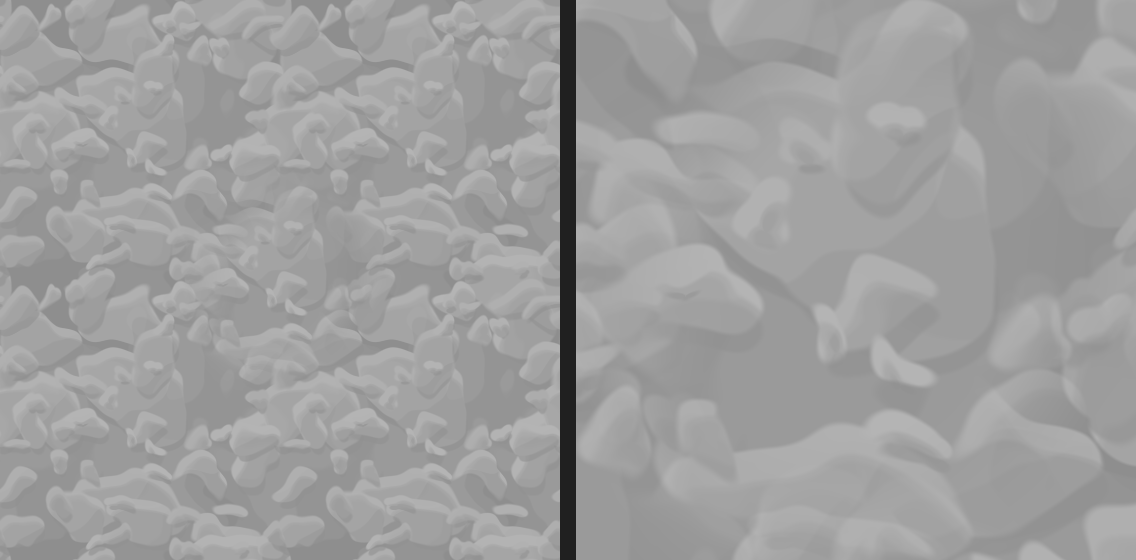
Left, the full canvas; right, a detail of the centre.
Reproduce this texture procedurally as a WebGL 1 fragment shader.

```glsl
precision highp float;
// Grey rubble: warped, lobed stones in three sizes over mottled ground, in flat
// tones lit from above. The tile repeats two by two; around the centre it fades
// into a copy of itself moved by half a tile, which breaks up the repetition.
uniform vec2 u_resolution;

#define REPEATS 2.0
#define SOFT 0.006
#define WARP 0.085
#define LIGHT_DIR vec2(-0.3, 0.95)
#define SHADOW 0.555
#define GROUND 0.582
#define BODY 0.643
#define HIGHLIGHT 0.705
#define FACET_DROP 0.024
#define PATCH_INNER 0.08
#define PATCH_OUTER 0.20

vec2 hash2(vec2 p) {
  vec3 q = fract(p.xyx * vec3(0.1031, 0.1030, 0.0973));
  q += dot(q, q.yzx + 33.33);
  return fract((q.xx + q.yz) * q.zy);
}

// Cell index wrapped to n cells per tile
vec2 wrapCell(vec2 id, float n) {
  return floor(mod(id + 0.5, n));
}

// Value noise that wraps once per tile
float noise(vec2 p, float n, float seed) {
  vec2 i = floor(p * n), f = fract(p * n);
  f = f * f * (3.0 - 2.0 * f);
  float a = hash2(wrapCell(i, n) + seed).x;
  float b = hash2(wrapCell(i + vec2(1.0, 0.0), n) + seed).x;
  float c = hash2(wrapCell(i + vec2(0.0, 1.0), n) + seed).x;
  float d = hash2(wrapCell(i + vec2(1.0, 1.0), n) + seed).x;
  return mix(mix(a, b, f.x), mix(c, d, f.x), f.y);
}

// Bends outlines at a broad and a fine scale
vec2 warp(vec2 p, float seed) {
  vec2 broad = vec2(noise(p, 7.0, seed), noise(p, 7.0, seed + 19.0));
  vec2 fine = vec2(noise(p, 15.0, seed + 37.0), noise(p, 15.0, seed + 53.0));
  return p + WARP * (broad - 0.5) + 0.4 * WARP * (fine - 0.5);
}

float inside(float d) {
  return 1.0 - smoothstep(-SOFT, SOFT, d);
}

// Approximate signed distance to a lobed stone
float stoneDistance(vec2 v, float size, vec2 h) {
  v = v * vec2(1.0, 1.2) + 1e-5;
  float a = atan(v.y, v.x);
  float lobes = 0.2 * sin(2.0 * a + 6.283 * h.x) + 0.14 * sin(3.0 * a + 6.283 * h.y);
  return length(v) - size * (0.7 + 0.5 * h.y) * (1.0 + lobes);
}

// Lays one size of stones over the tone below
float addStones(float tone, vec2 p, float n, float size, float fill, float band, float seed) {
  vec2 q = warp(p, seed);
  vec2 lit = warp(p + LIGHT_DIR * band, seed);
  float mottle = noise(q, 8.0, seed + 71.0) - 0.5;
  vec2 cell = floor(q * n);
  for (int y = 1; y >= -1; y--) {
    for (int x = -1; x <= 1; x++) {
      vec2 id = cell + vec2(float(x), float(y));
      vec2 key = wrapCell(id, n) + seed;
      vec2 h = hash2(key + 101.0);
      vec2 trait = hash2(key + 211.0);
      vec2 centre = (id + 0.5 + 0.6 * (h - 0.5)) / n;
      vec2 v = q - centre;
      float d = stoneDistance(v, size, h);
      float dLit = stoneDistance(lit - centre, size, h) + 0.03 * mottle;
      float present = step(trait.x, fill);

      // Lower right facet, then two steps of light along the upper rim
      float side = 0.6 * v.x - v.y + 0.16 * mottle - 0.2 * size;
      float stone = BODY + 0.012 * (trait.y - 0.5) - FACET_DROP * (1.0 - inside(side));
      stone += 0.012 * smoothstep(0.12, 0.18, mottle);
      float rim = 0.35 * (1.0 - inside(dLit + 0.012)) + 0.65 * (1.0 - inside(dLit));
      stone = mix(stone, HIGHLIGHT, rim * (0.6 + 0.4 * trait.y));

      // Shade cast just below the stone
      tone = mix(tone, min(tone, SHADOW + 0.01), 0.6 * present * inside(dLit + 0.012));
      tone = mix(tone, stone, present * inside(d));
    }
  }
  return tone;
}

float rubble(vec2 p) {
  // Ground in three flat tones
  vec2 q = warp(p, 5.0);
  float n = 0.7 * noise(q, 5.0, 11.0) + 0.3 * noise(q, 11.0, 23.0);
  float tone = mix(SHADOW, GROUND, smoothstep(0.34, 0.37, n));
  tone = mix(tone, GROUND + 0.022, smoothstep(0.56, 0.59, n));

  tone = addStones(tone, p, 3.0, 0.155, 0.95, 0.036, 31.0);
  tone = addStones(tone, p, 5.0, 0.085, 0.72, 0.032, 47.0);
  return addStones(tone, p, 8.0, 0.038, 0.48, 0.024, 83.0);
}

void main() {
  vec2 uv = gl_FragCoord.xy / u_resolution;
  vec2 p = uv * REPEATS;

  // Soft central patch showing the tile moved by half a repeat
  float reach = length(uv - 0.5) + 0.06 * (noise(p, 5.0, 3.0) - 0.5);
  float blend = 1.0 - smoothstep(PATCH_INNER, PATCH_OUTER, reach);
  float tone = mix(rubble(p), rubble(p + 0.5), blend);
  gl_FragColor = vec4(vec3(tone), 1.0);
}
```
